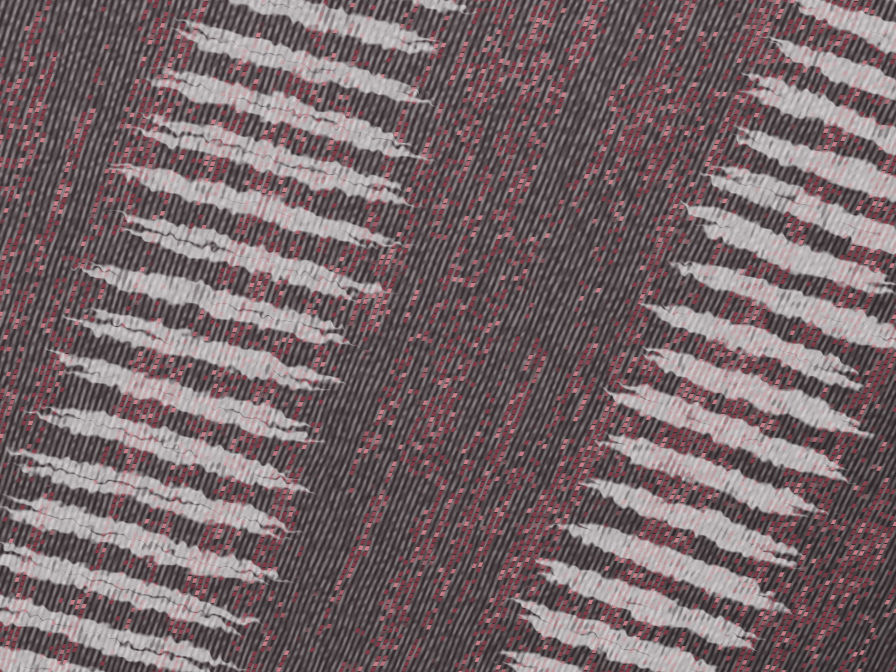
Write a Shadertoy shader that draws this texture.

```glsl
// Dark ribbed cloth with glinting red threads and two leaning bands of pale brushed strokes.

const vec3 SHADOW = vec3(0.20, 0.165, 0.175);
const vec3 RIB = vec3(0.50, 0.475, 0.485);
const vec3 PAINT = vec3(0.79, 0.775, 0.78);
const vec3 CRIMSON = vec3(0.53, 0.23, 0.28);
const vec3 GLINT = vec3(0.85, 0.53, 0.57);

const float THREADS = 101.0;      // ribs per canvas height
const float TWISTS = 120.0;       // twists of a thread per canvas height
const float LEAN = 0.319;         // sideways lean of the threads
const float FAN = 0.128;          // growth of the lean to the right
const int SLIVERS = 6;            // brush slivers per stroke

// Each band: start of a stroke, vector along it, vector to the next stroke.
const vec2 LEFT_START = vec2(0.073, 0.465);
const vec2 LEFT_ALONG = vec2(0.410, -0.115);
const vec2 LEFT_NEXT = vec2(0.0253, 0.0710);
const vec2 RIGHT_START = vec2(0.906, 0.422);
const vec2 RIGHT_ALONG = vec2(0.345, -0.127);
const vec2 RIGHT_NEXT = vec2(0.0289, 0.0648);

float hash(vec2 p) {
    vec3 q = fract(p.xyx * vec3(0.1031, 0.1030, 0.0973));
    q += dot(q, q.yzx + 33.33);
    return fract((q.x + q.y) * q.z);
}

float noise(vec2 p) {
    vec2 i = floor(p), f = fract(p);
    f = f * f * (3.0 - 2.0 * f);
    return mix(mix(hash(i), hash(i + vec2(1, 0)), f.x),
               mix(hash(i + vec2(0, 1)), hash(i + 1.0), f.x), f.y);
}

// Coverage of a band of strokes, each a bundle of tapered, forking slivers.
float strokeBand(vec2 p, vec2 start, vec2 along, vec2 next, float halfWidth, float seed) {
    vec2 q = inverse(mat2(along, next)) * (p - start);
    q += vec2(0.05, 0.13) * (noise(p * 110.0 + seed) - 0.5);
    q.y += 0.10 * (noise(p * 28.0 + seed) - 0.5);
    float id = floor(q.y + 0.5);
    q.y -= id;
    q.x -= 0.05 * (hash(vec2(id, seed)) - 0.5);

    float depth = -1.0;
    for (int k = 0; k < SLIVERS; k++) {
        vec2 key = vec2(id * 7.0 + seed, float(k) * 3.0 + 1.0);
        float group = float(k / 2) / float(SLIVERS / 2 - 1);
        float side = float(k % 2) * 2.0 - 1.0;
        float reach = mix(0.20, 0.29, hash(key));
        float center = mix(0.26, 0.74, group) + 0.10 * (hash(key + 11.0) - 0.5);
        float t = (q.x - center) / reach;
        float offset = 0.115 * side + 0.10 * (hash(key + 23.0) - 0.5);
        offset += 0.09 * t * (hash(key + 37.0) - 0.6);
        depth = max(depth, halfWidth * (1.0 - t * t) - abs(q.y - offset));
    }
    float soft = 0.02 + 1.0 / (iResolution.y * next.y);
    return smoothstep(-soft, soft, depth);
}

void mainImage(out vec4 fragColor, in vec2 fragCoord) {
    vec2 p = fragCoord / iResolution.y;
    float h = p.y - 0.5;

    // Thread coordinates: x counts ribs across, y runs along them
    float across = (p.x - LEAN * h) / (1.0 + FAN * h);
    float wobble = 0.35 * (noise(p * vec2(26.0, 18.0)) - 0.5);
    float rib = across * THREADS + wobble;
    float id = floor(rib);
    float twist = p.y * TWISTS + hash(vec2(id, 5.0)) * 9.0;

    // Ribbed ground, lighter at upper left and darker at lower right
    float ridge = 0.5 - 0.5 * cos(6.28318 * rib);
    float grain = noise(vec2(rib * 2.0, twist * 1.4));
    float light = 1.06 + 0.15 * h - 0.14 * smoothstep(0.7, 1.4, p.x - 0.4 * h);
    float lift = ridge * mix(0.45, 1.05, grain) + 0.22 * (grain - 0.4);
    vec3 color = mix(SHADOW, RIB, clamp(lift, 0.0, 1.0)) * light;

    // Metallic red dashes, gathered in streaks along the threads
    float metal = rib + 0.5;
    float metalId = floor(metal);
    float dash = p.y * TWISTS + hash(vec2(metalId, 9.0)) * 7.0;
    float streak = noise(vec2(metalId * 0.45, p.y * 5.0 + 3.0));
    streak = 0.65 * streak + 0.35 * noise(vec2(metalId * 1.7, p.y * 9.0));
    float density = smoothstep(0.28, 0.82, streak) + 0.12 * smoothstep(0.7, 1.1, across);
    float spark = hash(vec2(metalId, floor(dash)));
    vec2 cell = abs(vec2(fract(metal), fract(dash)) - 0.5);
    float dashShape = (1.0 - smoothstep(0.20, 0.42, cell.x))
                    * (1.0 - smoothstep(0.28, 0.52, cell.y));
    float red = dashShape * smoothstep(0.0, 0.15, density * 0.95 - spark);
    float shine = smoothstep(0.55, 0.95, hash(vec2(floor(dash), metalId + 41.0)));
    vec3 redColor = mix(CRIMSON, GLINT, shine);
    color = mix(color, redColor, 0.9 * red);

    // Pale strokes, worn so that the weave shows through
    float paint = max(
        strokeBand(p, LEFT_START, LEFT_ALONG, LEFT_NEXT, 0.135, 2.0),
        strokeBand(p, RIGHT_START, RIGHT_ALONG, RIGHT_NEXT, 0.165, 61.0));
    float wear = smoothstep(0.12, 0.42, noise(p * 75.0) + 0.25 * ridge);
    vec3 paintColor = PAINT * (0.88 + 0.10 * ridge + 0.14 * (grain - 0.4));
    paintColor = mix(paintColor, GLINT, 0.3 * red);
    color = mix(color, paintColor, paint * mix(0.62, 0.97, wear));

    fragColor = vec4(clamp(color, 0.0, 1.0), 1.0);
}
```
